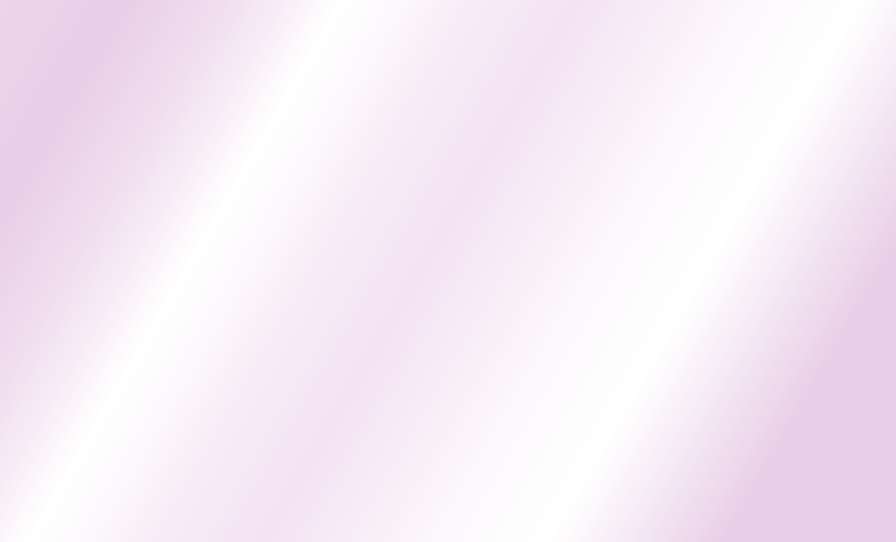
This background is drawn by a WebGL 2 fragment shader. Its source:

```glsl
#version 300 es
precision highp float;
// Soft diagonal satin sheen: slanted bands of orchid, lilac and white.
// Each pixel is projected onto one slanted axis, measured in canvas heights,
// and its colour is blended between a few stops along that axis.

uniform vec2 u_resolution;
out vec4 fragColor;

#define SLANT 0.58        // sideways shift of the bands per canvas height
#define LEFT_SHADE 0.23   // darkest part of the left fold
#define LEFT_SHEEN 0.631  // first white highlight
#define MID_FOLD 1.067    // lilac ridge in the middle
#define RIGHT_SHEEN 1.59  // second white highlight
#define RIGHT_SHADE 1.92  // start of the flat right corner

const int STOP_COUNT = 12;

const vec3 WHITE  = vec3(1.0);
const vec3 PEARL  = vec3(0.988, 0.974, 0.988);
const vec3 BLUSH  = vec3(0.970, 0.925, 0.963);
const vec3 LILAC  = vec3(0.957, 0.888, 0.957);
const vec3 MAUVE  = vec3(0.940, 0.868, 0.938);
const vec3 ORCHID = vec3(0.911, 0.810, 0.908);
const vec3 CORNER = vec3(0.925, 0.835, 0.922);

const float POSITIONS[STOP_COUNT] = float[](
    0.0, LEFT_SHADE, 0.41, 0.52, LEFT_SHEEN, 0.74,
    0.87, MID_FOLD, 1.21, 1.39, RIGHT_SHEEN, RIGHT_SHADE);

const vec3 COLOURS[STOP_COUNT] = vec3[](
    CORNER, ORCHID, MAUVE, BLUSH, WHITE, PEARL,
    BLUSH, LILAC, BLUSH, PEARL, WHITE, ORCHID);

// Piecewise linear blend through all the stops.
vec3 sheenGradient(float along) {
    vec3 colour = COLOURS[0];
    for (int i = 1; i < STOP_COUNT; i++) {
        float span = POSITIONS[i] - POSITIONS[i - 1];
        float blend = clamp((along - POSITIONS[i - 1]) / span, 0.0, 1.0);
        colour = mix(colour, COLOURS[i], blend);
    }
    return colour;
}

void main() {
    vec2 p = gl_FragCoord.xy / u_resolution.y;

    // Position across the bands, starting from the upper left corner.
    float along = p.x + SLANT * (1.0 - p.y);

    fragColor = vec4(sheenGradient(along), 1.0);
}
```
